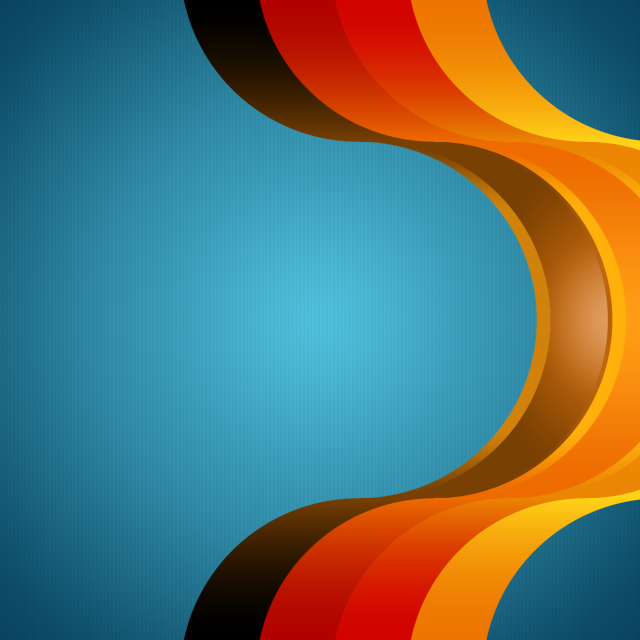
Write a Shadertoy shader that draws this background.

```glsl
// Four glossy S-curved ribbons sweeping over a glowing, finely ribbed blue backdrop.
#define RADIUS 0.2786        // radius of every arc
#define FIRST_X 0.560        // joint of the leftmost edge
#define SPACING 0.1182       // horizontal step between edges
#define BEVEL 0.0215         // width of the light inner strip
#define RIM 0.0070           // width of the thin shaded rim
#define RIBS 170.0           // vertical ribs across the canvas
#define RIB_DEPTH 0.025
#define SHINE_POS vec2(0.955, 0.0)

const vec3 GLOW_BLUE = vec3(0.32, 0.76, 0.87);
const vec3 MID_BLUE  = vec3(0.17, 0.51, 0.62);
const vec3 DEEP_BLUE = vec3(0.03, 0.26, 0.37);
const vec3 SHINE     = vec3(0.88, 0.61, 0.37);
const vec3 COPPER    = vec3(0.72, 0.38, 0.04);

// Ribbon colours: at the canvas border, at the joint, at the middle, on the bevel
const vec3 OUTER[4] = vec3[4](vec3(0.0), vec3(0.69, 0.01, 0.0),
                              vec3(0.82, 0.01, 0.0), vec3(0.93, 0.46, 0.0));
const vec3 JOINT[4] = vec3[4](vec3(0.47, 0.25, 0.01), vec3(0.93, 0.42, 0.0),
                              vec3(0.92, 0.52, 0.01), vec3(1.0, 0.82, 0.09));
const vec3 INNER[4] = vec3[4](COPPER, vec3(1.0, 0.61, 0.08),
                              vec3(1.0, 0.68, 0.05), vec3(1.0, 0.82, 0.10));
const vec3 STRIP[4] = vec3[4](vec3(0.82, 0.51, 0.04), vec3(1.0, 0.69, 0.04),
                              vec3(1.0, 0.70, 0.06), vec3(1.0, 0.82, 0.10));

// Signed distance to an S-curve with its joint at x; positive to the right.
// p.y is the height above the mirror axis.
float curveDistance(vec2 p, float x) {
    p.x -= x;
    float toJoint = length(p - vec2(0.0, RADIUS));
    if (p.y < RADIUS) return p.x > 0.0 ? length(p) - RADIUS : -toJoint;
    return p.x < 0.0 ? RADIUS - length(p - vec2(0.0, 2.0 * RADIUS)) : toJoint;
}

// Antialiased coverage of everything right of the curve
float cover(vec2 p, float x, float pixel) {
    return smoothstep(-pixel, pixel, curveDistance(p, x));
}

vec3 backdrop(vec2 uv) {
    float r = length(uv - 0.5);
    vec3 col = mix(GLOW_BLUE, MID_BLUE, smoothstep(-0.08, 0.47, r));
    col = mix(col, DEEP_BLUE, smoothstep(0.32, 0.74, r));
    return col * (1.0 + RIB_DEPTH * sin(6.28318 * RIBS * uv.x));
}

vec3 ribbon(int i, vec2 p, float x, float pixel) {
    // Outer arc: fade from the joint to the canvas border
    if (p.y > RADIUS) {
        float t = clamp((p.y - RADIUS) / (0.5 - RADIUS), 0.0, 1.0);
        return mix(JOINT[i], OUTER[i], 1.0 - pow(1.0 - t, 1.8));
    }
    // Inner arc: body brightening toward the axis
    float nearAxis = 1.0 - smoothstep(0.0, RADIUS, p.y);
    vec3 body = mix(JOINT[i], INNER[i], nearAxis);
    if (i == 0) {
        float r = length((p - SHINE_POS) * vec2(1.0, 0.8));
        body = mix(JOINT[i], COPPER, 1.0 - smoothstep(0.06, 0.22, r));
        body = mix(body, SHINE, 1.0 - smoothstep(0.0, 0.12, r));
        float rim = cover(p, x + SPACING - RIM, pixel);
        body = mix(body, COPPER, rim * nearAxis);
    }
    // Light bevel that melts into the joint
    vec3 strip = mix(JOINT[i], STRIP[i], 1.0 - smoothstep(0.6, 1.0, p.y / RADIUS));
    return mix(strip, body, cover(p, x + BEVEL, pixel));
}

void mainImage(out vec4 fragColor, in vec2 fragCoord) {
    vec2 uv = fragCoord / iResolution.xy;
    float pixel = 0.75 / min(iResolution.x, iResolution.y);
    vec2 p = vec2(uv.x, abs(uv.y - 0.5));   // mirror top and bottom
    vec3 background = backdrop(uv);
    vec3 col = background;

    // Layer ribbons from left to right
    for (int i = 0; i < 4; i++) {
        float x = FIRST_X + float(i) * SPACING;
        col = mix(col, ribbon(i, p, x, pixel), cover(p, x, pixel));
    }

    // Backdrop returns beyond the last edge
    col = mix(col, background, cover(p, FIRST_X + 4.0 * SPACING, pixel));
    fragColor = vec4(col, 1.0);
}
```
